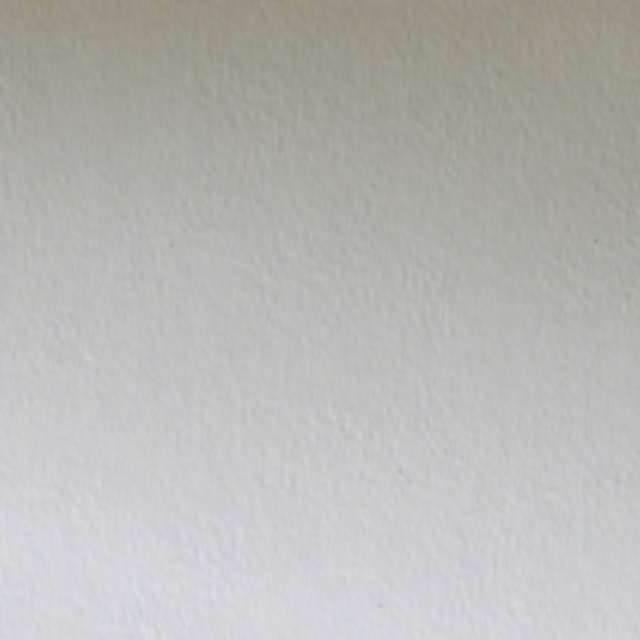
Reproduce this texture procedurally as a Shadertoy shader.

```glsl
// Softly lit, finely pebbled off-white wall, shading from warm grey to cool white.
#define GRAIN_SCALE 105.0
#define GRAIN_STRETCH 0.68
#define RELIEF 0.042
#define FINE_RELIEF 0.016
#define STREAKS 0.007
#define TINT 0.011
#define MOTTLE 0.012
#define SIDE_LIGHT 0.24
#define SPECK_CELLS 9.0
#define SPECK_SHARE 0.07

float hash(vec2 p) {
    vec3 q = fract(vec3(p.xyx) * 0.1031);
    q += dot(q, q.yzx + 33.33);
    return fract((q.x + q.y) * q.z);
}

// Value noise with smooth cell blending, 0 to 1
float noise(vec2 p) {
    vec2 cell = floor(p), f = fract(p);
    f = f * f * f * (f * (f * 6.0 - 15.0) + 10.0);
    return mix(mix(hash(cell), hash(cell + vec2(1, 0)), f.x),
               mix(hash(cell + vec2(0, 1)), hash(cell + vec2(1, 1)), f.x), f.y);
}

// Plaster height: upright bumps, bent by a slow warp
float height(vec2 p) {
    p += 0.6 * vec2(noise(p * 0.23), noise(p * 0.23 + 40.0));
    return 0.65 * noise(p) + 0.35 * noise(mat2(0.8, 0.6, -0.6, 0.8) * p * 1.5 + 17.0);
}

// Slope towards the light at lower left
float relief(vec2 p) {
    vec2 toLight = vec2(0.32, 0.18);
    return height(p + toLight) - height(p - toLight);
}

// Wall colour from shade (0) to light (1)
vec3 wallColor(float light) {
    vec3 c = mix(vec3(0.595, 0.580, 0.525), vec3(0.655, 0.652, 0.625),
                 clamp(light / 0.24, 0.0, 1.0));
    c = mix(c, vec3(0.720, 0.722, 0.715), clamp((light - 0.24) / 0.22, 0.0, 1.0));
    c = mix(c, vec3(0.778, 0.780, 0.787), clamp((light - 0.46) / 0.24, 0.0, 1.0));
    return mix(c, vec3(0.835, 0.837, 0.857), clamp((light - 0.70) / 0.27, 0.0, 1.0));
}

// Rare tiny dark marks, one chance per cell
float specks(vec2 uv) {
    vec2 p = uv * SPECK_CELLS, cell = floor(p);
    vec2 center = 0.2 + 0.6 * vec2(hash(cell + 5.0), hash(cell + 71.0));
    float present = step(hash(cell + 130.0), SPECK_SHARE);
    return present * (1.0 - smoothstep(0.01, 0.055, length(fract(p) - center)));
}

void mainImage(out vec4 fragColor, in vec2 fragCoord) {
    vec2 uv = fragCoord / iResolution.xy;

    // Broad light from below, stronger on the left
    float light = 1.0 - uv.y + SIDE_LIGHT * (0.5 - uv.x) * smoothstep(1.1, 0.6, uv.y);
    light += 0.05 * (noise(uv * 3.0 + 8.0) - 0.5);
    vec3 color = wallColor(light);

    // Embossed grain, in patches of varying strength
    vec2 grain = uv * GRAIN_SCALE * vec2(1.0, GRAIN_STRETCH);
    float strength = mix(0.45, 1.15, noise(uv * 9.0 + 60.0));
    color += RELIEF * strength * relief(grain);
    color += FINE_RELIEF * relief(grain * 1.9 + 200.0);

    // Faint upright streaks and soft mottling
    color += STREAKS * (noise(uv * vec2(75.0, 7.0) + 90.0) - 0.5);
    color += MOTTLE * (noise(uv * 48.0 + 150.0) - 0.5);

    // Slight yellow and blue blotches
    float tint = noise(uv * 55.0 + 310.0) - 0.5;
    color += TINT * tint * vec3(0.5, 0.3, -1.2);

    color -= 0.06 * specks(uv);
    fragColor = vec4(color, 1.0);
}
```
